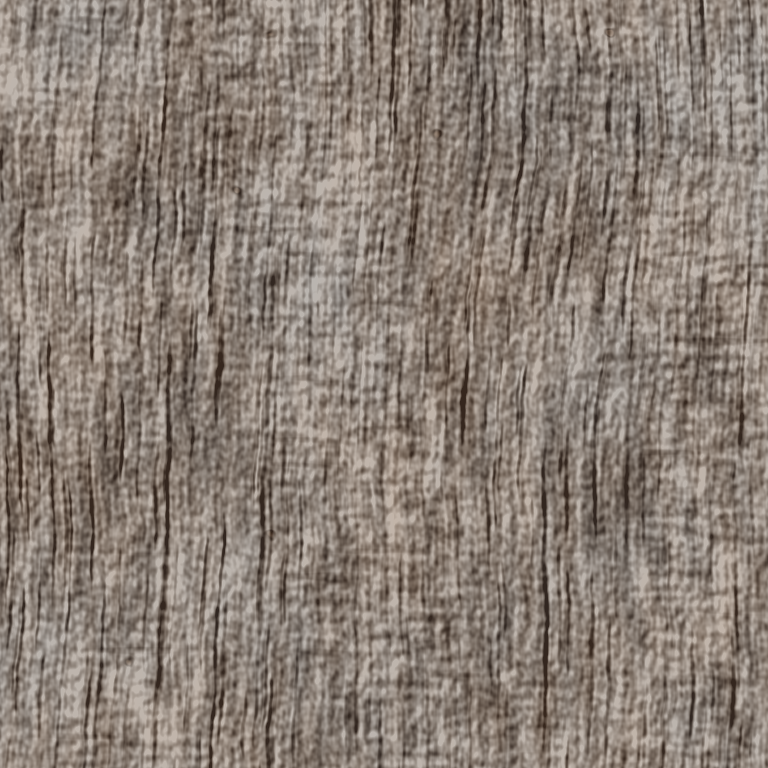
Give the GLSL for this texture, as a Shadertoy shader.

```glsl
// Weathered grey-brown wood: upright fibres, thin tapered cracks, faint cross weave and small knots.
#define DARK vec3(0.20, 0.15, 0.12)
#define MID vec3(0.45, 0.40, 0.36)
#define LIGHT vec3(0.69, 0.65, 0.615)
#define WARM_TINT vec3(0.025, 0.0, -0.02)
#define BASE_TONE 0.74
#define FIBRE_CONTRAST 0.50
#define GRIT_CONTRAST 0.36
#define PATCH_CONTRAST 0.23
#define WEAVE_CONTRAST 0.42
#define CRACK_DEPTH 0.78
#define LEAN 0.03
#define KNOT_RADIUS 0.010

float hash(vec2 p) {
    vec3 q = fract(p.xyx * 0.1031);
    q += dot(q, q.yzx + 33.33);
    return fract((q.x + q.y) * q.z);
}

float cornerSlope(vec2 cell, vec2 offset) {
    float angle = 6.2832 * hash(cell);
    return dot(vec2(cos(angle), sin(angle)), offset);
}

// Gradient noise, centred on zero
float noise(vec2 p) {
    vec2 i = floor(p), f = p - i;
    vec2 u = f * f * f * (f * (f * 6.0 - 15.0) + 10.0);
    vec2 e = vec2(1.0, 0.0);
    return mix(mix(cornerSlope(i, f), cornerSlope(i + e, f - e), u.x),
               mix(cornerSlope(i + e.yx, f - e.yx), cornerSlope(i + 1.0, f - 1.0), u.x), u.y);
}

// Sideways drift shared by the fibres and cracks
vec2 bendGrain(vec2 p) {
    float drift = 0.035 * noise(p * vec2(2.5, 1.8) + 7.0)
                + 0.005 * noise(p * vec2(6.0, 12.0) + 31.0)
                + 0.0017 * noise(p * vec2(20.0, 50.0) + 53.0);
    return vec2(p.x - LEAN * p.y + drift, p.y);
}

// x: crack darkness, y: lit lip on its right side
vec2 crackLayer(vec2 p, float columns, float rows, float width, float seed) {
    float column = floor(p.x * columns);
    float along = p.y * rows + 9.0 * hash(vec2(column, seed));
    vec2 id = vec2(column, floor(along) + 17.0 * seed);
    float centre = mix(0.2, 0.8, hash(id + 3.0));
    float side = (fract(p.x * columns) - centre) / columns;
    float halfLength = mix(0.22, 0.5, hash(id + 11.0));
    float t = (fract(along) - 0.5) / halfLength;
    float taper = max(0.0, 1.0 - t * t) * step(hash(id + 23.0), 0.66);
    float ragged = 1.0 + 1.3 * noise(vec2(p.y * 32.0, 5.0 * column + seed + 0.5));
    float reach = width * mix(0.4, 1.2, hash(id + 37.0)) * taper * ragged + 0.0013;
    float gap = 1.0 - smoothstep(reach * 0.15, reach + 0.0008, abs(side));
    float lip = 1.0 - smoothstep(0.0, 0.0025, abs(side - reach - 0.002));
    float faint = clamp(0.75 * ragged, 0.35, 1.0);
    return vec2(gap, lip) * smoothstep(0.0, 0.5, taper) * faint;
}

// x: dark rim, y: brown core
vec2 knots(vec2 p) {
    vec2 grid = p * 4.5, id = floor(grid);
    vec2 centre = 0.25 + 0.5 * vec2(hash(id + 71.0), hash(id + 89.0));
    float d = length((grid - id - centre) / 4.5 * vec2(1.0, 1.2));
    d += 0.006 * noise(p * 90.0);
    float present = step(hash(id + 97.0), 0.35);
    float disc = 1.0 - smoothstep(KNOT_RADIUS * 0.5, KNOT_RADIUS, d);
    float core = 1.0 - smoothstep(KNOT_RADIUS * 0.2, KNOT_RADIUS * 0.6, d);
    return present * vec2(disc - core, core);
}

// Small bumps lit from the upper left
float bumps(vec2 p) {
    return noise(p) - noise(p + vec2(-0.35, 0.45));
}

void mainImage(out vec4 fragColor, in vec2 fragCoord) {
    vec2 p = fragCoord / iResolution.y;
    vec2 grain = bendGrain(p);

    // Broad zones: cracked strands against paler, woven patches
    float strand = smoothstep(-0.25, 0.25, noise(p * vec2(4.2, 1.1) + 13.0));
    float patches = noise(p * vec2(6.0, 4.0) + 41.0) + 0.8 * noise(p * vec2(17.0, 7.0) + 5.0);
    float tone = BASE_TONE + PATCH_CONTRAST * patches + 0.08 * (0.5 - strand);

    // Fibres and grit
    tone += FIBRE_CONTRAST * (0.7 * noise(grain * vec2(70.0, 6.0))
                            + noise(grain * vec2(150.0, 14.0) + 19.0));
    tone += GRIT_CONTRAST * (bumps(p * vec2(105.0, 80.0)) + 0.9 * noise(p * vec2(180.0, 125.0))
                           + 0.5 * noise(grain * vec2(75.0, 38.0) + 29.0));

    // Cross weave
    float weave = noise(p * vec2(16.0, 85.0) + 61.0);
    float score = smoothstep(0.25, 0.5, noise(p * vec2(8.0, 62.0) + 83.0));
    tone += WEAVE_CONTRAST * (weave - 0.4 * score) * mix(1.0, 0.25, strand);

    // Cracks: each finer layer is denser, shorter and fainter
    float scale = 1.0;
    for (int i = 0; i < 3; i++) {
        float layer = float(i);
        vec2 crack = crackLayer(grain, 13.0 + 19.0 * layer, 1.7 + 1.9 * layer,
                                0.0024 * scale, layer + 1.0);
        float depth = CRACK_DEPTH * scale * mix(0.55, 1.1, strand);
        tone += depth * (0.2 * crack.y - crack.x);
        scale *= 0.74;
    }

    // Knots and colour
    vec2 knot = knots(p);
    tone -= 0.35 * knot.x + 0.15 * knot.y;
    tone = clamp(tone, 0.0, 1.12);
    vec3 color = tone < 0.5 ? mix(DARK, MID, tone * 2.0) : mix(MID, LIGHT, tone * 2.0 - 1.0);
    float warmth = noise(p * vec2(4.5, 4.0) + 101.0) + 0.7 * noise(grain * vec2(40.0, 9.0) + 47.0);
    color += WARM_TINT * (warmth + 0.8 * knot.y);
    fragColor = vec4(clamp(color, 0.0, 1.0), 1.0);
}
```
